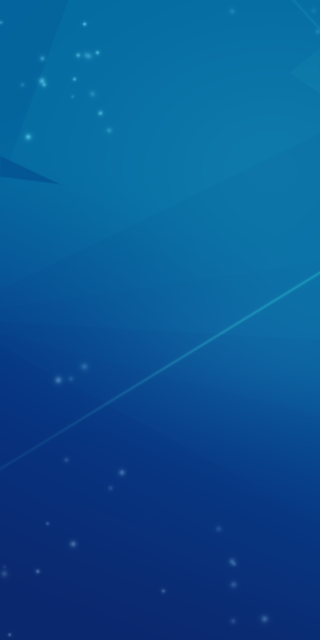
This background is drawn by a Shadertoy shader. Its source:

```glsl
// Deep blue to teal gradient with faint folded facets, a light streak and soft stars.

const vec3 NAVY = vec3(0.040, 0.155, 0.430);
const vec3 ROYAL = vec3(0.030, 0.215, 0.510);
const vec3 AZURE = vec3(0.028, 0.325, 0.585);
const vec3 TEAL = vec3(0.018, 0.420, 0.632);
const vec3 GLOW_TINT = vec3(0.035, 0.052, 0.035);
const vec3 SIDE_TINT = vec3(0.025, 0.050, 0.040);
const vec3 STREAK_TINT = vec3(0.050, 0.130, 0.075);
const vec3 STAR_TINT = vec3(0.280, 0.330, 0.250);
const vec3 WEDGE_COLOR = vec3(0.010, 0.300, 0.560);
const vec2 GLOW_CENTER = vec2(0.85, 1.48);
const vec2 SIDE_CENTER = vec2(0.85, 0.92);
const float GRADIENT_TILT = 0.38;
const float FACET_SHADE = 0.012;
const float STREAK_WIDTH = 0.0045;
const float STAR_RADIUS = 0.0068;

float hash(float n) {
    return fract(sin(n * 127.1) * 43758.5453);
}

// Signed distance to the line a-b, positive on its left side.
float edge(vec2 p, vec2 a, vec2 b) {
    vec2 d = normalize(b - a);
    return d.x * (p.y - a.y) - d.y * (p.x - a.x);
}

float fill(float d) {
    float blur = 1.2 / iResolution.x;
    return smoothstep(-blur, blur, d);
}

// Corners in counter-clockwise order.
float triangle(vec2 p, vec2 a, vec2 b, vec2 c) {
    return fill(min(edge(p, a, b), min(edge(p, b, c), edge(p, c, a))));
}

// Coverage below a line running from the left border to the right border.
float below(vec2 p, float leftY, float rightY) {
    return fill(-edge(p, vec2(0.0, leftY), vec2(1.0, rightY)));
}

float glow(vec2 p, vec2 center, vec2 radius) {
    vec2 g = (p - center) / radius;
    return exp(-dot(g, g));
}

vec3 gradient(vec2 p) {
    float t = p.y + GRADIENT_TILT * (p.x - 0.5);
    vec3 color = mix(NAVY, ROYAL, smoothstep(-0.1, 0.65, t));
    color = mix(color, AZURE, smoothstep(0.45, 1.05, t));
    color = mix(color, TEAL, smoothstep(0.82, 1.42, t));
    color += GLOW_TINT * glow(p, GLOW_CENTER, vec2(0.55, 0.42));
    return color + SIDE_TINT * glow(p, SIDE_CENTER, vec2(0.50, 0.25));
}

// Light of stars scattered inside the box from lo to hi.
float stars(vec2 p, vec2 lo, vec2 hi, int count, float seed) {
    float light = 0.0;
    for (int i = 0; i < count; i++) {
        float id = seed + float(i) * 4.0;
        vec2 center = mix(lo, hi, vec2(hash(id), hash(id + 1.0)));
        float radius = STAR_RADIUS * mix(0.6, 1.4, hash(id + 2.0));
        float power = mix(0.25, 1.0, hash(id + 3.0));
        vec2 d = (p - center) / radius;
        float r2 = dot(d, d);
        light += power * (0.75 * exp(-r2) + 0.25 * exp(-0.3 * r2));
    }
    return light;
}

void mainImage(out vec4 fragColor, in vec2 fragCoord) {
    // Width spans 0..1, height spans 0..2.
    vec2 p = fragCoord / iResolution.xy * vec2(1.0, 2.0);
    vec3 color = gradient(p);

    // Fan of folds, each fading out below its upper edge
    float folds = 1.2 * below(p, 1.094, 1.583) * smoothstep(0.85, 1.25, p.y);
    folds += 0.6 * below(p, 1.036, 1.180) * smoothstep(0.7, 1.1, p.y);
    folds += 1.0 * below(p, 0.995, 0.938) * smoothstep(0.6, 0.95, p.y);
    folds += 0.6 * below(p, 0.958, 0.698) * smoothstep(0.4, 0.8, p.y);
    folds += 0.9 * below(p, 0.920, 0.372) * smoothstep(0.2, 0.7, p.y);
    color -= FACET_SHADE * folds * vec3(0.2, 1.0, 0.7);

    // Darker corner and pointed wedge on the left
    float corner = fill(edge(p, vec2(0.047, 1.544), vec2(0.214, 2.0)));
    color -= vec3(0.005, 0.028, 0.018) * corner * smoothstep(1.35, 1.65, p.y);
    float wedge = triangle(p, vec2(0.0, 1.448), vec2(0.188, 1.424), vec2(0.0, 1.513));
    color = mix(color, WEDGE_COLOR, 0.65 * wedge);

    // Pale facet and thin crease in the upper right
    float facet = triangle(p, vec2(0.906, 1.773), vec2(1.0, 1.708), vec2(1.0, 1.849));
    color += vec3(0.008, 0.024, 0.010) * facet;
    float crease = edge(p, vec2(0.917, 2.0), vec2(1.0, 1.909)) / STREAK_WIDTH;
    color += 0.35 * STREAK_TINT * exp(-crease * crease) * step(0.9, p.x);

    // Diagonal streak, brightest toward the right
    float streak = edge(p, vec2(0.0, 0.534), vec2(1.0, 1.148)) / STREAK_WIDTH;
    float streakLight = exp(-streak * streak) + 0.05 * exp(-0.08 * streak * streak);
    color += STREAK_TINT * streakLight * mix(0.40, 0.95, smoothstep(0.0, 0.7, p.x));

    // Star clusters
    float light = stars(p, vec2(0.0, 1.52), vec2(0.40, 1.95), 16, 3.0);
    light += 0.4 * stars(p, vec2(0.72, 1.88), vec2(1.0, 1.98), 3, 101.0);
    light += 0.8 * stars(p, vec2(0.12, 0.30), vec2(0.44, 0.88), 8, 211.0);
    light += 0.8 * stars(p, vec2(0.0, 0.0), vec2(0.18, 0.28), 4, 307.0);
    light += 0.7 * stars(p, vec2(0.50, 0.03), vec2(0.95, 0.36), 7, 401.0);
    color += STAR_TINT * light;

    fragColor = vec4(clamp(color, 0.0, 1.0), 1.0);
}
```
